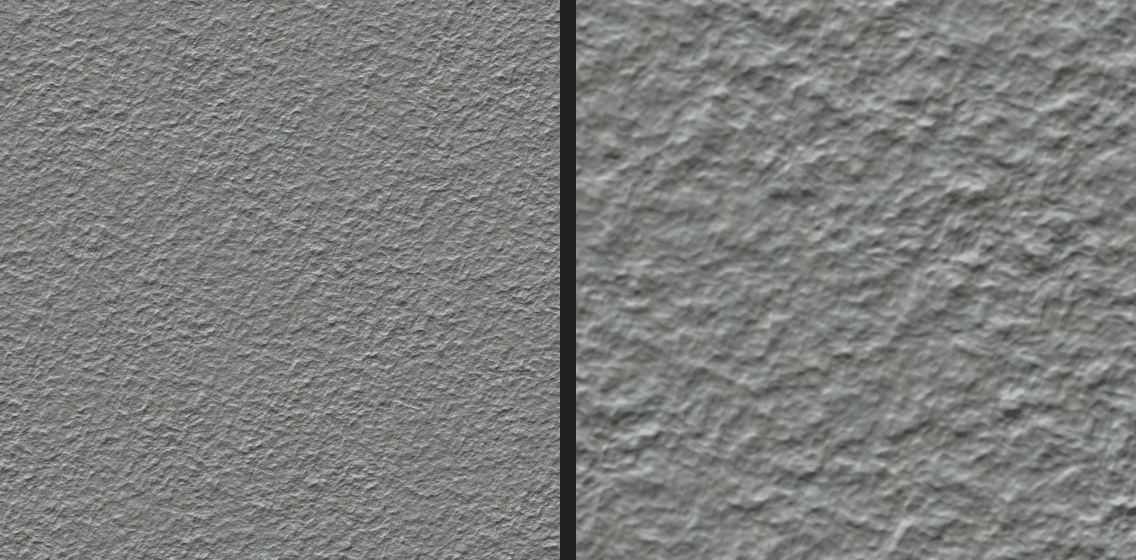
Left, the full canvas; right, a detail of the centre.
A Shadertoy shader for this texture:

```glsl
// Rough grey plaster: fine, short, crumbly lumps under raking light.
// Gradient noise octaves form a height field; its slope toward the light
// sets the tone, and broad noise varies the roughness and the tint.

const vec3 SHADOW_COLOR = vec3(0.295, 0.290, 0.282);
const vec3 BASE_COLOR   = vec3(0.486, 0.494, 0.484);
const vec3 LIGHT_COLOR  = vec3(0.700, 0.712, 0.716);
const vec3 COOL_TINT    = vec3(-0.012, 0.000, 0.016);

const vec2  LIGHT_DIR    = vec2(-0.26, 0.966); // from above, a little left
const float GRAIN_ANGLE  = 0.16;               // lumps rise to the right
const vec2  GRAIN_SQUASH = vec2(0.94, 1.04);   // lumps barely wider than tall
const float COARSE_FREQ  = 33.0;               // largest lumps per canvas
const float LACUNARITY   = 1.91;
const vec4  SLOPES       = vec4(0.36, 0.76, 0.90, 0.70); // coarse to fine
const mat2  OCTAVE_TURN  = mat2(0.8, 0.6, -0.6, 0.8);    // hides the lattice
const float LUMPINESS    = 0.5;                // flat ground versus lumps
const float SLOPE_STEP   = 0.0008;
const float CONTRAST     = 0.40;

// Random unit gradient for a lattice cell
vec2 cellGradient(vec2 cell) {
    uvec2 q = uvec2(ivec2(cell)) * uvec2(1597334673u, 3812015801u);
    uint h = (q.x ^ q.y) * 1597334673u;
    h = (h ^ (h >> 15)) * 2246822519u;
    h ^= h >> 13;
    float angle = float(h & 65535u) * (6.2831853 / 65536.0);
    return vec2(cos(angle), sin(angle));
}

float gradientNoise(vec2 p) {
    vec2 cell = floor(p);
    vec2 f = p - cell;
    vec2 u = f * f * f * (f * (f * 6.0 - 15.0) + 10.0);
    vec2 e = vec2(0.0, 1.0);
    float a = dot(cellGradient(cell), f);
    float b = dot(cellGradient(cell + e.yx), f - e.yx);
    float c = dot(cellGradient(cell + e.xy), f - e.xy);
    float d = dot(cellGradient(cell + e.yy), f - e.yy);
    return mix(mix(a, b, u.x), mix(c, d, u.x), u.y);
}

// Plaster height: octaves with softly creased lumps
float plasterHeight(vec2 p) {
    float height = 0.0;
    float freq = COARSE_FREQ;
    for (int i = 0; i < 4; i++) {
        float n = gradientNoise(p * freq + float(i) * vec2(17.3, 41.7));
        float lump = n + LUMPINESS * sqrt(n * n + 0.004);
        height += SLOPES[i] * lump / freq;
        freq *= LACUNARITY;
        p = OCTAVE_TURN * p;
    }
    return height;
}

// Grain space: turned, squashed and gently warped
vec2 grainSpace(vec2 p) {
    float c = cos(GRAIN_ANGLE);
    float s = sin(GRAIN_ANGLE);
    vec2 q = vec2(c * p.x + s * p.y, c * p.y - s * p.x) * GRAIN_SQUASH;
    vec2 warp = vec2(gradientNoise(p * 24.0 + 5.2),
                     gradientNoise(p * 24.0 + 31.8));
    return q + 0.004 * warp;
}

void mainImage(out vec4 fragColor, in vec2 fragCoord) {
    vec2 uv = fragCoord / iResolution.y;

    // Slope facing the light
    vec2 stepToLight = LIGHT_DIR * SLOPE_STEP;
    float slope = (plasterHeight(grainSpace(uv - stepToLight))
                 - plasterHeight(grainSpace(uv + stepToLight)))
                 / (2.0 * SLOPE_STEP);

    // Smoother and rougher patches, faint broad shading
    float roughness = 1.0 + 0.28 * gradientNoise(uv * 5.0 + 8.4)
                          + 0.35 * gradientNoise(uv * 16.0 + 63.1);
    float shade = 0.015 + 0.09 * gradientNoise(uv * 9.0 + 27.6);
    float tone = CONTRAST * slope * roughness + shade;

    // Warm shadows, neutral body, cool lit faces
    vec3 color = tone < 0.0
        ? mix(BASE_COLOR, SHADOW_COLOR, min(-tone, 1.15))
        : mix(BASE_COLOR, LIGHT_COLOR, min(tone, 1.2));
    color += COOL_TINT * gradientNoise(uv * 40.0 + 90.5);

    fragColor = vec4(color, 1.0);
}
```
